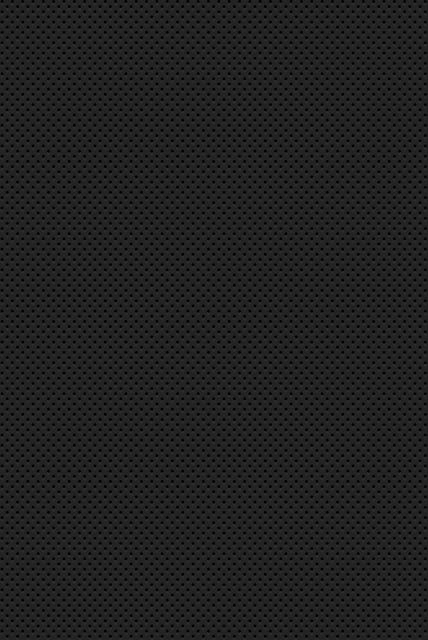
A Shadertoy shader for this pattern:

```glsl
const float ROWS = 62.0;
const vec2 PHASE = vec2(0.70, 0.36);
const float HOLE_RADIUS = 0.135;    // fractions of one repeat
const float SHEEN_RADIUS = 0.15;
const float SHEEN_DROP = 0.25;

const vec3 SURFACE = vec3(0.139);
const vec3 SHEEN = vec3(0.174);
const vec3 HOLE = vec3(0.004);

// Antialiased disc, with edge as half the width of one pixel
float disc(vec2 offset, float radius, float edge) {
    return clamp(0.5 - 0.5 * (length(offset) - radius) / edge, 0.0, 1.0);
}

// Offset from the nearest centre of a square lattice
vec2 latticeOffset(vec2 grid, vec2 centre) {
    return fract(grid - centre + 0.5) - 0.5;
}

// Two interleaved lattices form the staggered arrangement
float staggeredDiscs(vec2 grid, vec2 centre, float radius, float edge) {
    float first = disc(latticeOffset(grid, centre), radius, edge);
    float second = disc(latticeOffset(grid, centre + 0.5), radius, edge);
    return max(first, second);
}

void mainImage(out vec4 fragColor, in vec2 fragCoord) {
    float scale = ROWS / iResolution.y;
    vec2 grid = fragCoord * scale;
    float edge = 0.5 * scale;

    // Perforations with a soft light patch beneath each
    vec2 sheenCentre = PHASE - vec2(0.0, SHEEN_DROP);
    float sheen = staggeredDiscs(grid, sheenCentre, SHEEN_RADIUS, edge);
    float hole = staggeredDiscs(grid, PHASE, HOLE_RADIUS, edge);

    vec3 color = mix(SURFACE, SHEEN, sheen);
    color = mix(color, HOLE, hole);
    fragColor = vec4(color, 1.0);
}
```
